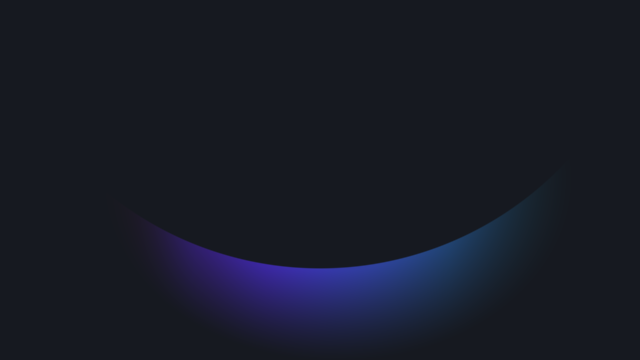
Write a WebGL 1 fragment shader that draws this background.

```glsl
precision highp float;

uniform vec2 u_resolution;

// Lengths are in canvas heights; x is measured from the centre line.
const vec3 NIGHT  = vec3(0.086, 0.098, 0.125);
const vec3 EMBER  = vec3(0.220, 0.094, 0.165);
const vec3 PURPLE = vec3(0.280, 0.141, 0.690);
const vec3 VIOLET = vec3(0.258, 0.165, 0.730);
const vec3 INDIGO = vec3(0.204, 0.222, 0.650);
const vec3 AZURE  = vec3(0.138, 0.306, 0.530);
const vec3 TEAL   = vec3(0.102, 0.255, 0.275);

const vec2  DISC_CENTER  = vec2(0.0, 1.192);
const float DISC_RADIUS  = 0.9375;
const vec2  GLOW_CENTER  = vec2(0.049, 0.502);
const vec2  GLOW_RADII   = vec2(0.66, 0.508);
const float GLOW_CORE    = 0.5;
const float GLOW_FALLOFF = 1.3;

// Hue sweep from left to right
vec3 glowColor(float x) {
    vec3 color = mix(EMBER, PURPLE, smoothstep(-0.59, -0.34, x));
    color = mix(color, VIOLET, smoothstep(-0.34, -0.15, x));
    color = mix(color, INDIGO, clamp((x + 0.15) / 0.19, 0.0, 1.0));
    color = mix(color, AZURE, clamp((x - 0.04) / 0.32, 0.0, 1.0));
    return mix(color, TEAL, clamp((x - 0.36) / 0.35, 0.0, 1.0));
}

// Elliptical light, full inside the core and gone at the rim
float glowStrength(vec2 p) {
    float radius = length((p - GLOW_CENTER) / GLOW_RADII);
    float fade = clamp((1.0 - radius) / (1.0 - GLOW_CORE), 0.0, 1.0);
    return pow(fade, GLOW_FALLOFF);
}

void main() {
    vec2 p = gl_FragCoord.xy / u_resolution.y;
    p.x -= 0.5 * u_resolution.x / u_resolution.y;

    // Dark disc hides the upper part of the glow
    float pixel = 1.0 / u_resolution.y;
    float discDistance = length(p - DISC_CENTER) - DISC_RADIUS;
    float outsideDisc = smoothstep(-pixel, pixel, discDistance);

    vec3 color = mix(NIGHT, glowColor(p.x), glowStrength(p) * outsideDisc);
    gl_FragColor = vec4(color, 1.0);
}
```
